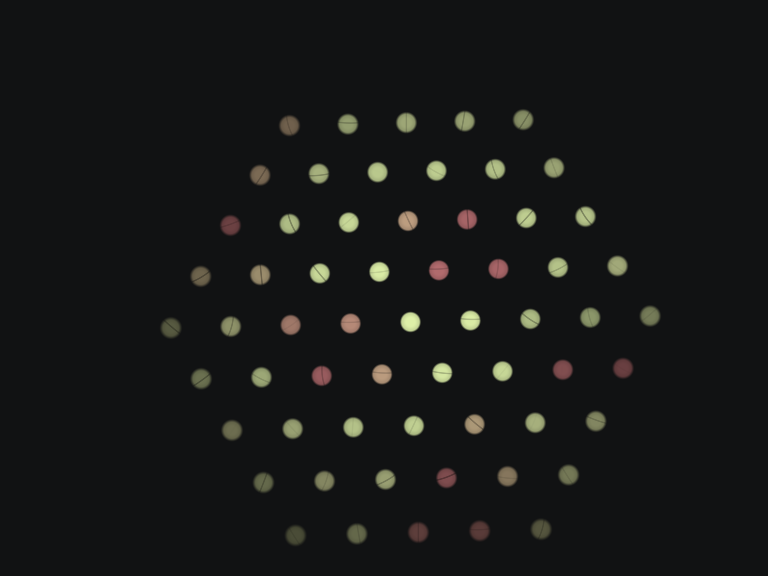
This pattern is drawn by a Shadertoy shader. Its source:

```glsl
// A hexagonal array of dim, softly lit discs in green, tan and red on near-black.
#define DISC_RADIUS 0.0168
#define ROW_STEP 0.0889
#define COLUMN_STEP 0.104
#define ROW_TILT 0.025
#define EDGE_BLUR 0.0022
#define RIM_BLUR 0.0014
#define LIGHT_CENTER vec2(0.738, 0.479)
#define LIGHT_FALLOFF 3.04
#define SCRATCH_DEPTH 0.32

const vec3 BACKGROUND = vec3(0.067, 0.070, 0.074);
const vec3 GREEN = vec3(0.86, 0.95, 0.66);
const vec3 TAN = vec3(0.78, 0.69, 0.54);
const vec3 RED = vec3(0.68, 0.41, 0.42);

// Regions of warmer colour: centre, radius, warmth
const vec4 WARM_PATCHES[12] = vec4[12](
    vec4(0.818, 0.578, 0.078, 1.00), vec4(0.552, 0.441, 0.056, 0.75),
    vec4(0.562, 0.347, 0.035, 1.00), vec4(1.033, 0.361, 0.062, 1.00),
    vec4(0.776, 0.168, 0.035, 1.00), vec4(0.781, 0.076, 0.062, 0.90),
    vec4(0.403, 0.609, 0.035, 1.00), vec4(0.712, 0.615, 0.035, 0.60),
    vec4(0.665, 0.349, 0.035, 0.60), vec4(0.851, 0.224, 0.062, 0.50),
    vec4(0.403, 0.524, 0.062, 0.45), vec4(0.477, 0.740, 0.056, 0.55));

float hash(vec2 p) {
    return fract(sin(dot(p, vec2(127.1, 311.7))) * 43758.5453);
}

// Slightly fanned and tilted hexagonal lattice; row runs from -4 to 4
vec2 discCenter(float row, float column) {
    float bend = row * row;
    float pitch = COLUMN_STEP + 0.00064 * row;
    float middle = 0.7127 + 0.0026 * row + 0.0002 * bend;
    float y = 0.441 - ROW_STEP * row - 0.0006 * bend;
    return vec2(middle + column * pitch, y + ROW_TILT * column * pitch);
}

float falloff(vec2 center) {
    vec2 d = center - LIGHT_CENTER;
    return LIGHT_FALLOFF * dot(d, d);
}

// Local warmth selects the hue, distance from the light sets brightness
vec3 discColor(vec2 center, float seed) {
    float warmth = 0.06 + 0.2 * seed * smoothstep(0.1, 0.5, falloff(center));
    for (int i = 0; i < 12; i++) {
        vec4 patchArea = WARM_PATCHES[i];
        float d = length(center - patchArea.xy);
        float inside = 1.0 - smoothstep(patchArea.z, patchArea.z * 1.25, d);
        warmth = max(warmth, inside * patchArea.w);
    }
    vec3 hue = warmth < 0.5 ? mix(GREEN, TAN, warmth * 2.0)
                            : mix(TAN, RED, warmth * 2.0 - 1.0);
    float glow = 0.16 * exp(-dot(center - vec2(1.052, 0.592), center - vec2(1.052, 0.592)) * 150.0);
    float shade = 0.19 * exp(-dot(center - vec2(0.976, 0.445), center - vec2(0.976, 0.445)) * 150.0);
    return hue * max(1.0 - falloff(center) + glow - shade, 0.3);
}

// Thin dark fibre crossing a disc at a random angle
float scratch(vec2 q, float seed) {
    float angle = seed * 6.2832;
    vec2 normal = vec2(cos(angle), sin(angle));
    float bend = 12.0 * (seed - 0.5) * dot(q, q);
    float line = abs(dot(q, normal) + bend + 0.006 * (fract(seed * 17.0) - 0.5));
    return SCRATCH_DEPTH * fract(seed * 31.0) * (1.0 - smoothstep(0.0004, 0.0022, line));
}

void mainImage(out vec4 fragColor, in vec2 fragCoord) {
    vec2 p = (fragCoord - 0.5 * iResolution.xy) / iResolution.y + vec2(2.0 / 3.0, 0.5);
    vec3 color = BACKGROUND;

    // Rows hold 5 to 9 discs, widest in the middle
    for (int row = -4; row <= 4; row++) {
        int count = 9 - abs(row);
        for (int i = 0; i < count; i++) {
            float column = float(i) - 0.5 * float(count - 1);
            vec2 center = discCenter(float(row), column);
            vec2 q = p - center;
            float d = length(q);
            if (d > 2.0 * DISC_RADIUS) continue;

            float seed = hash(vec2(float(row), column));
            float blur = max(EDGE_BLUR + RIM_BLUR * falloff(center) * 2.0, 0.7 / iResolution.y);
            float mask = 1.0 - smoothstep(DISC_RADIUS - blur, DISC_RADIUS + blur, d);
            float dome = 1.03 - 0.12 * smoothstep(0.4, 1.0, d / DISC_RADIUS);
            float texture_ = 1.0 - scratch(q, seed);
            color = mix(color, discColor(center, seed) * dome * texture_, mask);
        }
    }
    fragColor = vec4(color, 1.0);
}
```
